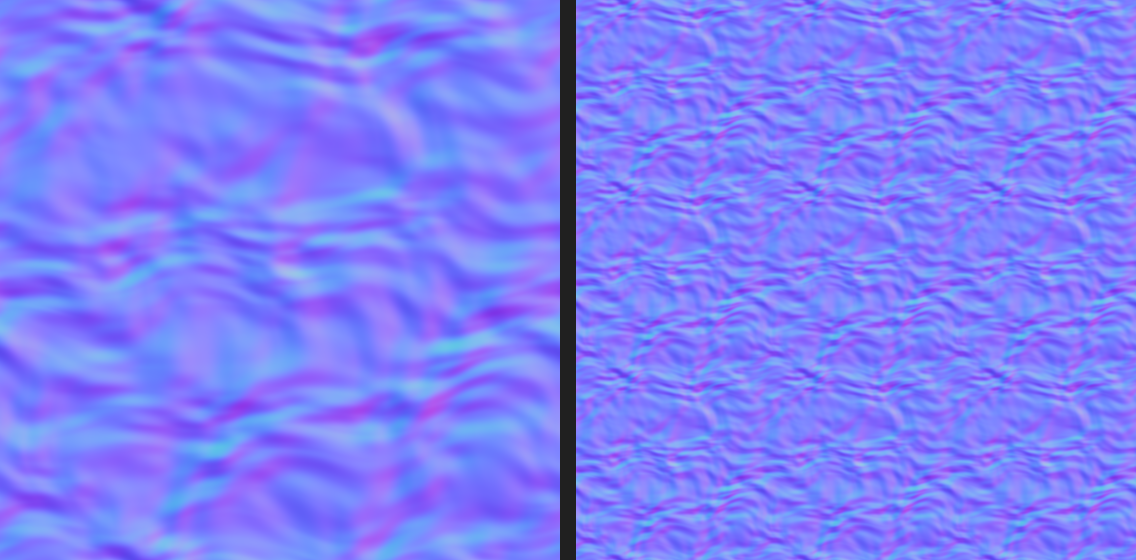
Left: one tile. Right: repeated 3 by 3.
Write a Shadertoy shader that draws this texture map.

```glsl
// Seamless tangent-space normal map of soft, wind-stretched water ripples.

#define BASE_CELLS ivec2(5, 8)               // noise cells across the tile, broadest layer
#define LAYER_SLOPES vec3(0.55, 0.80, 0.62)  // steepness of broad, middle and fine ripples
#define STEEPNESS 0.25                       // overall tilt of the normals
#define WARP_CELLS ivec2(4, 4)               // scale of the bending
#define WARP_AMOUNT 0.08                     // how far the ripples bend
#define SAMPLE_STEP 0.002                    // slope sampling distance, in tile units

// Integer hash giving a unit gradient for a lattice point.
vec2 latticeGradient(ivec2 cell, int seed) {
    uint h = uint(cell.x) * 1597334677u ^ uint(cell.y) * 3812015801u ^ uint(seed) * 2654435769u;
    h = (h ^ (h >> 16)) * 2146121005u;
    h = (h ^ (h >> 15)) * 2221713035u;
    h ^= h >> 16;
    float angle = float(h & 65535u) / 65536.0 * 6.2831853;
    return vec2(cos(angle), sin(angle));
}

// Contribution of one cell corner, wrapped to the period.
float cornerValue(ivec2 cell, ivec2 corner, vec2 f, ivec2 period, int seed) {
    ivec2 wrapped = ((cell + corner) % period + period) % period;
    return dot(latticeGradient(wrapped, seed), f - vec2(corner));
}

// Gradient noise that repeats once per unit tile.
float tileNoise(vec2 uv, ivec2 period, int seed) {
    vec2 p = uv * vec2(period);
    ivec2 cell = ivec2(floor(p));
    vec2 f = fract(p);
    vec2 w = f * f * f * (f * (f * 6.0 - 15.0) + 10.0);
    float bottom = mix(cornerValue(cell, ivec2(0, 0), f, period, seed),
                       cornerValue(cell, ivec2(1, 0), f, period, seed), w.x);
    float top = mix(cornerValue(cell, ivec2(0, 1), f, period, seed),
                    cornerValue(cell, ivec2(1, 1), f, period, seed), w.x);
    return mix(bottom, top, w.y);
}

// Water height: bent layers of ripples, each weighted by its slope.
float waterHeight(vec2 uv) {
    vec2 bend = vec2(tileNoise(uv, WARP_CELLS, 11), tileNoise(uv, WARP_CELLS, 12));
    vec2 p = uv + WARP_AMOUNT * bend;
    float height = 0.0;
    for (int i = 0; i < 3; i++) {
        ivec2 cells = BASE_CELLS * (i + 1);
        vec2 shift = vec2(0.137, 0.071) * float(i);
        height += LAYER_SLOPES[i] / float(cells.y) * tileNoise(p + shift, cells, 21 + i);
    }
    return height * STEEPNESS;
}

void mainImage(out vec4 fragColor, in vec2 fragCoord) {
    vec2 uv = fragCoord / iResolution.xy;

    // Central differences give the surface slope.
    vec2 e = vec2(SAMPLE_STEP, 0.0);
    vec2 slope = vec2(waterHeight(uv + e.xy) - waterHeight(uv - e.xy),
                      waterHeight(uv + e.yx) - waterHeight(uv - e.yx)) / (2.0 * SAMPLE_STEP);

    // Pack the unit normal into colour.
    vec3 normal = normalize(vec3(-slope, 1.0));
    fragColor = vec4(0.5 + 0.5 * normal, 1.0);
}
```
